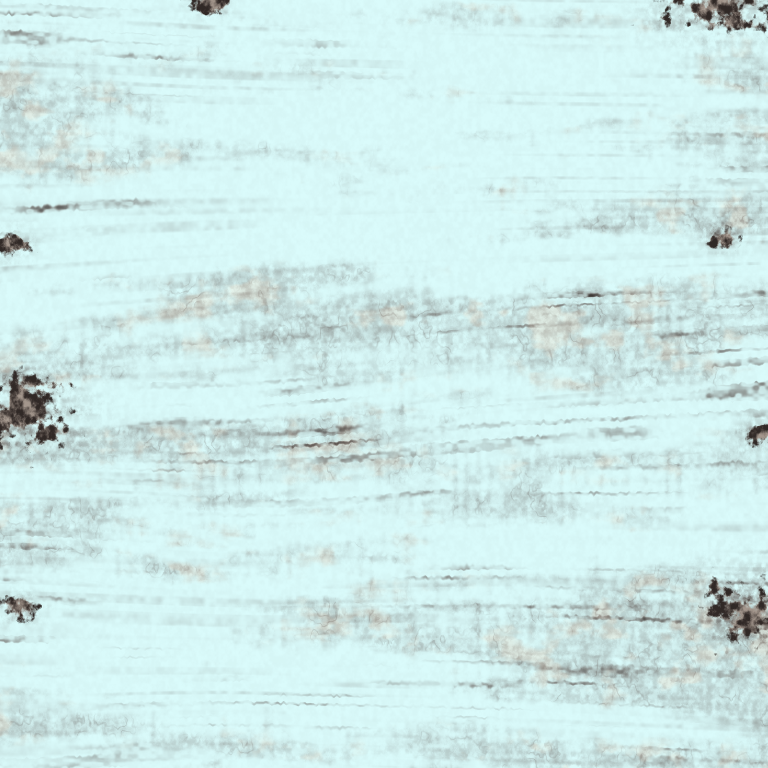
Write a Shadertoy shader that draws this texture.

```glsl
const vec3 PAINT = vec3(0.855, 0.985, 0.985);
const vec3 WORN_GREY = vec3(0.56, 0.585, 0.575);
const vec3 BARK_DARK = vec3(0.19, 0.16, 0.15);
const vec3 BARK_TAN = vec3(0.64, 0.59, 0.55);
const vec3 PEACH = vec3(0.91, 0.935, 0.89);
const float GREY_LEVEL = 0.45;      // shade at which paint has become grey
const float BRUSH_TILT = 0.1;       // rise of the strokes around mid height
const float WEAR_START = 0.49;
const float WEAR_FULL = 0.73;
const float WEAR_SHADE = 0.21;
const float CRACK_SHADE = 0.11;
const float SCRATCH_SHADE = 0.75;
const float BRUSH_SHADE = 0.13;
const int CLUMPS = 8;
const float SMALL_CLUMP = 0.011;
const float LARGE_CLUMP = 0.029;

float hash(vec2 p) {
    vec3 a = fract(p.xyx * 0.1031);
    a += dot(a, a.yzx + 33.33);
    return fract((a.x + a.y) * a.z);
}

float noise(vec2 p) {
    vec2 cell = floor(p), f = fract(p);
    f = f * f * (3.0 - 2.0 * f);
    float low = mix(hash(cell), hash(cell + vec2(1, 0)), f.x);
    float high = mix(hash(cell + vec2(0, 1)), hash(cell + 1.0), f.x);
    return mix(low, high, f.y);
}

float fbm(vec2 p) {
    float sum = 0.0, gain = 0.533;
    for (int i = 0; i < 4; i++) {
        sum += gain * noise(p);
        p = p * 2.03 + 17.3;
        gain *= 0.5;
    }
    return sum;
}

// Bend the canvas so that horizontal features follow the brush strokes
vec2 strokeSpace(vec2 uv) {
    float fromMiddle = (uv.y - 0.55) / 0.2;
    float tilt = BRUSH_TILT * exp(-fromMiddle * fromMiddle) - 0.025;
    uv.y -= tilt * (uv.x - 0.5) + 0.018 * noise(uv * 3.0);
    return uv;
}

// Distance to the nearest bare clump along the sides, 1 at its rim
float clumpDistance(vec2 uv) {
    float nearest = 20.0;
    for (int i = 0; i < CLUMPS; i++) {
        float id = float(i), row = floor(id / 2.0);
        float inset = 0.07 * hash(vec2(id, 3.7));
        if (i == 0) inset = 0.27;
        float x = mod(id, 2.0) < 0.5 ? inset : 1.0 - inset;
        float y = 1.0 - 0.26 * row - 0.1 * hash(vec2(id, 8.1)) * min(row, 1.0);
        float radius = mod(id, 3.0) == 1.0 ? LARGE_CLUMP : SMALL_CLUMP;
        vec2 offset = (uv - vec2(x, y)) / vec2(1.5, 1.0);
        nearest = min(nearest, length(offset) / radius);
    }
    return nearest;
}

// Thin broken strokes with fibrous edges, darkest in short runs
float scratches(vec2 uv, vec2 stroke) {
    stroke.y += 0.0035 * (noise(uv * vec2(260, 60)) - 0.5);
    float line = smoothstep(0.6, 0.98, noise(stroke * vec2(5, 165) + 4.0));
    float side = 0.08 * smoothstep(0.1, 0.5, abs(uv.x - 0.5));
    float region = smoothstep(0.5, 0.74, fbm(stroke * vec2(3, 14) + 31.0) + side);
    float runs = smoothstep(0.2, 0.9, noise(stroke * vec2(16, 60) + 8.0));
    float dashes = smoothstep(0.2, 0.85, noise(uv * vec2(130, 200)));
    return line * region * (0.2 + 0.8 * runs) * (0.2 + 0.8 * dashes);
}

vec3 shadeRamp(float shade) {
    vec3 worn = mix(PAINT, WORN_GREY, clamp(shade / GREY_LEVEL, 0.0, 1.0));
    return mix(worn, BARK_DARK, clamp((shade - GREY_LEVEL) / (1.0 - GREY_LEVEL), 0.0, 1.0));
}

void mainImage(out vec4 fragColor, in vec2 fragCoord) {
    vec2 uv = fragCoord / iResolution.xy;
    vec2 stroke = strokeSpace(uv);
    float clump = clumpDistance(uv);

    // Worn bands with ragged, finely woven edges
    float weave = noise(uv * vec2(130, 16)) - 0.5;
    float ragged = fbm(stroke * vec2(26, 60) + 5.0) - 0.5;
    float border = 0.05 * smoothstep(0.3, 0.5, abs(uv.x - 0.5))
                 + 0.06 * (1.0 - smoothstep(0.0, 0.12, uv.y));
    float band = fbm(stroke * vec2(2.6, 19) + 9.0) + border;
    band += 0.09 * weave + 0.26 * ragged + 0.12 * exp(-0.6 * clump);
    float wear = smoothstep(WEAR_START, WEAR_FULL, band);

    // Fine grain, brush lines and wrinkled cracks
    float grain = smoothstep(0.2, 0.8, fbm(uv * vec2(170, 140)));
    float threads = noise(stroke * vec2(30, 190));
    float brush = smoothstep(0.5, 0.95, noise(stroke * vec2(4, 150) + 50.0));
    brush *= smoothstep(0.2, 0.65, noise(stroke * vec2(3, 22) + 60.0));
    float wrinkle = fbm(uv * vec2(38, 30) + 70.0);
    float crack = 1.0 - smoothstep(0.0, 0.22, abs(fract(wrinkle * 5.0) - 0.5));
    crack *= smoothstep(0.4, 0.7, noise(uv * vec2(40, 45) + 12.0));
    float shade = 0.025 * grain + BRUSH_SHADE * brush * noise(uv * vec2(130, 110));
    shade += wear * WEAR_SHADE * (0.5 * grain + 0.45 * threads + 0.3 * weave);
    shade += wear * CRACK_SHADE * crack;
    shade += SCRATCH_SHADE * scratches(uv, stroke);
    shade += 0.4 * exp(-0.35 * clump * clump) * threads * grain;
    vec3 color = shadeRamp(shade);

    // Warm undercoat showing through
    float warm = smoothstep(0.54, 0.72, fbm(uv * vec2(24, 34) + 23.0));
    color = mix(color, color * PEACH / PAINT, 0.7 * wear * warm);

    // Bare bark with crumbled rim and light chips
    float chip = fbm(uv * vec2(115, 95) + 40.0);
    float rim = clump + 2.6 * (fbm(uv * vec2(45, 60)) - 0.5) + 2.2 * (chip - 0.5);
    float bare = 1.0 - smoothstep(0.6, 1.3, rim);
    vec3 bark = mix(BARK_DARK, BARK_TAN, smoothstep(0.3, 0.7, chip));
    color = mix(color, bark, bare);

    fragColor = vec4(color, 1.0);
}
```
